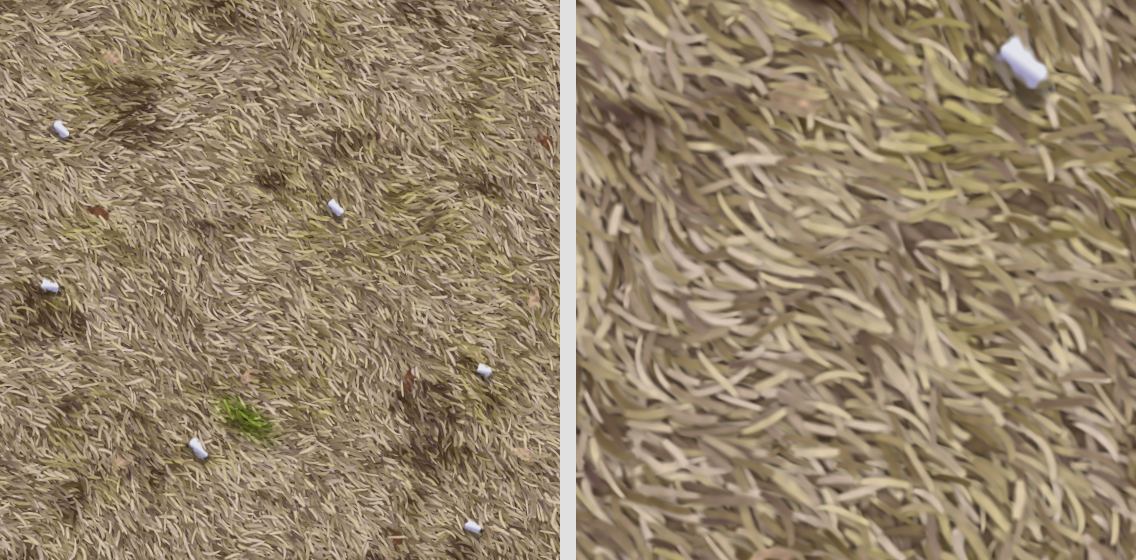
Left, the full canvas; right, a detail of the centre.
Give the GLSL for this texture, as a WebGL 2 fragment shader.

```glsl
#version 300 es
precision highp float;

#define LAYERS 13
#define CELLS 38.0
#define BLADE_WIDTH 0.0050
#define LEAN -0.62
#define SPREAD 1.0
#define TONE 0.69
#define CONTRAST 0.84
#define SHADOW 0.09
#define CHIPS 6
#define LEAVES 11

uniform vec2 u_resolution;
out vec4 fragColor;

// Integer hash: three values in 0..1
vec3 hash3(ivec3 key) {
    uvec3 v = uvec3(key) * 1664525u + 1013904223u;
    v.x += v.y * v.z; v.y += v.z * v.x; v.z += v.x * v.y;
    v ^= v >> 16u;
    v.x += v.y * v.z; v.y += v.z * v.x; v.z += v.x * v.y;
    return vec3(v & 0xffffu) / 65535.0;
}

float noise(vec2 p, int seed) {
    ivec2 i = ivec2(floor(p));
    vec2 f = fract(p);
    f = f * f * (3.0 - 2.0 * f);
    float a = hash3(ivec3(i, seed)).x;
    float b = hash3(ivec3(i + ivec2(1, 0), seed)).x;
    float c = hash3(ivec3(i + ivec2(0, 1), seed)).x;
    float d = hash3(ivec3(i + ivec2(1, 1), seed)).x;
    return mix(mix(a, b, f.x), mix(c, d, f.x), f.y);
}

float fbm(vec2 p, int seed) {
    return 0.55 * noise(p, seed) + 0.3 * noise(p * 2.1, seed + 1)
         + 0.15 * noise(p * 4.3, seed + 2);
}

vec2 rotate(vec2 p, float angle) {
    float c = cos(angle), s = sin(angle);
    return vec2(c * p.x + s * p.y, c * p.y - s * p.x);
}

// Straw ramp from shadow to sunlit
vec3 straw(float t) {
    t = clamp(t, 0.0, 1.0);
    vec3 low = mix(vec3(0.28, 0.20, 0.15), vec3(0.60, 0.525, 0.42), min(t * 2.0, 1.0));
    return mix(low, vec3(0.83, 0.765, 0.665), max(t * 2.0 - 1.0, 0.0));
}

// Evenly spread position for item i
vec2 spread(int i, vec2 start) {
    return fract(start + float(i) * vec2(0.7549, 0.5698));
}

// One layer of soft, tapered, curved blades over the ground colour
vec3 bladeLayer(vec3 col, vec2 p, int layer, float flow, float tone, float olive, float green) {
    vec2 grid = p * CELLS + float(layer) * vec2(0.37, 0.61);
    ivec2 home = ivec2(floor(grid));
    for (int k = 0; k < 9; k++) {
        ivec2 cell = home + ivec2(k % 3 - 1, k / 3 - 1);
        vec3 a = hash3(ivec3(cell, layer));
        vec3 b = hash3(ivec3(cell, layer + 50));
        vec3 c = hash3(ivec3(cell, layer + 100));
        vec2 q = (grid - vec2(cell) - a.xy) / CELLS;
        q = rotate(q, flow + (a.z + b.x - 1.0) * SPREAD);
        q.y += (b.y - 0.5) * 22.0 * q.x * q.x;
        float along = q.x / mix(0.012, 0.022, b.z);
        float width = BLADE_WIDTH * mix(0.6, 1.1, c.z) * (1.0 - 0.35 * min(along * along, 1.0));
        float d = abs(q.y);
        float body = smoothstep(1.0, 0.7, abs(along));
        float cover = body * smoothstep(width, width * 0.15, d);
        float shade = body * smoothstep(width * 1.9, width * 0.7, d);
        float t = tone + (c.x - 0.5) * CONTRAST + 0.08 * along;
        vec3 blade = straw(t);
        blade += mix(vec3(0.005, -0.008, 0.035), vec3(0.0, 0.0, -0.05), c.y);
        blade = mix(blade, blade * vec3(0.93, 0.94, 0.76), olive * step(0.45, b.x));
        blade = mix(blade, blade * vec3(0.72, 0.92, 0.40), green);
        col = mix(col * (1.0 - SHADOW * shade), blade, cover);
    }
    return col;
}

// Dry leaf fragments, from pinkish tan to russet
vec3 addLeaves(vec3 col, vec2 p, float grain) {
    for (int i = 0; i < LEAVES; i++) {
        vec3 h = hash3(ivec3(i, 7, 300));
        vec2 q = rotate(p - spread(i, vec2(0.18, 0.62)), h.x * 3.0 - 2.0);
        q.y += 9.0 * q.x * q.x;
        float d = length(q / vec2(mix(0.014, 0.025, h.y), 0.010)) + 0.35 * (grain - 0.5);
        vec3 leaf = mix(vec3(0.74, 0.62, 0.52), vec3(0.42, 0.26, 0.18), step(0.65, h.z));
        col = mix(col, leaf * (0.85 + 0.3 * grain), 0.9 * smoothstep(1.1, 0.75, d));
    }
    return col;
}

// Pale chips with a bluish shaded side
vec3 addChips(vec3 col, vec2 p, float grain) {
    for (int i = 0; i < CHIPS; i++) {
        vec3 h = hash3(ivec3(i, 3, 400));
        vec2 q = rotate(p - spread(i, vec2(0.09, 0.49)), -0.3 - 0.9 * h.x);
        q.y *= 1.0 + 25.0 * (h.z - 0.5) * q.x;
        vec2 size = vec2(mix(0.012, 0.022, h.y), 0.009);
        float d = length(max(abs(q) - size + 0.006, 0.0)) - 0.006 + 0.004 * (grain - 0.3);
        float drop = length(max(abs(q + vec2(-0.004, 0.006)) - size, 0.0));
        col *= 1.0 - 0.35 * smoothstep(0.006, 0.0, drop);
        vec3 chip = mix(vec3(0.64, 0.62, 0.76), vec3(0.89, 0.89, 0.92),
                        smoothstep(-0.006, 0.001, q.y - 0.25 * q.x));
        col = mix(col, chip, smoothstep(0.002, -0.003, d));
    }
    return col;
}

void main() {
    vec2 p = gl_FragCoord.xy / u_resolution.y;
    float grain = noise(p * 190.0, 200);

    // Broad variation: lean, thin dark ground, olive growth, one fresh clump
    float flow = LEAN + (fbm(p * 9.0, 210) - 0.5) * 2.0;
    float thin = smoothstep(0.54, 0.80, fbm(p * vec2(8.0, 12.0), 220));
    float olive = smoothstep(0.45, 0.80, fbm(p * 7.0 + 3.0, 230));
    vec2 clump = rotate(p - vec2(0.44, 0.25), -0.6) / vec2(0.075, 0.033);
    float green = smoothstep(1.2, 0.2, length(clump) + 0.5 * (grain - 0.5));
    float tone = TONE - 0.36 * thin + 0.22 * (noise(p * 18.0, 240) - 0.5) - 0.12 * green;

    vec3 col = straw(0.12 + 0.2 * grain);
    for (int layer = 0; layer < LAYERS; layer++) {
        if (layer == LAYERS - 1) col = addLeaves(col, p, grain);
        col = bladeLayer(col, p, layer, flow, tone, olive, green);
    }
    col *= 0.95 + 0.10 * grain;
    col = addChips(col, p, grain);
    fragColor = vec4(clamp(col, 0.0, 1.0), 1.0);
}
```
